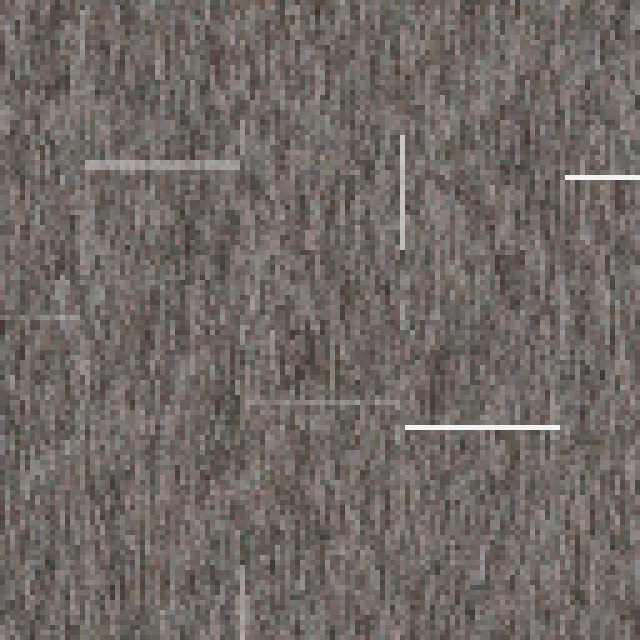
This texture is drawn by a WebGL 2 fragment shader. Its source:

```glsl
#version 300 es
precision highp float;
// Coarse grey-brown wood grain in square cells, with pale seams between planks.

uniform vec2 u_resolution;
out vec4 fragColor;

float hash(vec2 p) {
    vec3 q = fract(p.xyx * 0.1031);
    q += dot(q, q.yzx + 33.33);
    return fract((q.x + q.y) * q.z);
}

// Random value held along a vertical run; every column has its own phase and length.
float streak(vec2 cell, float runLength, float seed) {
    float phase = hash(vec2(cell.x, seed)) * 37.0;
    float run = runLength * (0.7 + 0.6 * hash(vec2(cell.x, seed + 5.0)));
    return hash(vec2(cell.x + seed, floor(cell.y / run + phase))) - 0.5;
}

// Broad, faint light and dark patches.
float patches(vec2 cell) {
    return sin(cell.x * 0.31 + 2.0 * sin(cell.y * 0.07)) * sin(cell.y * 0.11 + cell.x * 0.13)
         + 0.6 * sin(cell.x * 0.83 + sin(cell.y * 0.19)) * sin(cell.y * 0.23 + 1.7);
}

vec3 grain(vec2 cell) {
    float tone = 0.17 * streak(cell, 3.6, 11.0)
               + 0.10 * streak(cell, 9.0, 47.0)
               + 0.13 * (hash(cell + 71.0) - 0.5)
               + 0.018 * patches(cell);
    // Warm runs lean to rust, cool runs to olive or mauve.
    float warmth = streak(cell, 3.0, 83.0) + 0.6 * (hash(cell + 131.0) - 0.5);
    float mauve = streak(cell, 4.0, 109.0);
    vec3 colour = vec3(0.436, 0.407, 0.389) + tone * vec3(0.98, 0.98, 1.03);
    colour += warmth * vec3(0.045, -0.015, -0.025);
    colour += mauve * vec3(0.012, -0.015, 0.022);
    // Rare mossy fleck.
    return colour + step(0.992, hash(cell + 197.0)) * vec3(-0.05, 0.03, -0.03);
}

vec3 planks(vec2 cell) {
    vec3 colour = grain(cell);
    float plank = floor((cell.x + 16.0) / 32.0);
    float across = mod(cell.x + 16.0, 32.0);

    // Lighter wood beside each plank edge.
    float edgeDistance = min(across, 32.0 - across);
    colour += 0.03 * (1.0 - smoothstep(0.0, 3.0, edgeDistance));

    // One cross seam per plank, pale on the left and bright on the right.
    float wave = sin(plank * 1.85);
    float rise = cell.y - floor(64.0 + 32.0 * wave);
    float thickness = 1.0 + step(0.93, wave);
    float crossSeam = step(0.0, rise) * step(rise, thickness - 0.5) * step(0.5, across);
    float strength = plank > 2.5 ? 0.96 : 0.2 + 0.15 * max(wave, 0.0);
    colour = mix(colour, vec3(0.97), crossSeam * strength);

    // Short upright seams on the inner plank edges.
    float along = abs(cell.y - (86.0 * plank - 169.0));
    float uprightSeam = step(across, 0.5) * step(along, 11.0);
    return mix(colour, vec3(0.9), uprightSeam * clamp(0.3 * plank - 0.2, 0.0, 1.0));
}

void main() {
    // Four samples per pixel smooth the cell borders at any size.
    vec3 sum = vec3(0.0);
    for (int i = 0; i < 4; i++) {
        vec2 offset = vec2(i % 2, i / 2) * 0.5 - 0.25;
        vec2 uv = (gl_FragCoord.xy + offset) / u_resolution;
        sum += planks(floor(uv * 128.0));
    }
    fragColor = vec4(sum * 0.25, 1.0);
}
```
